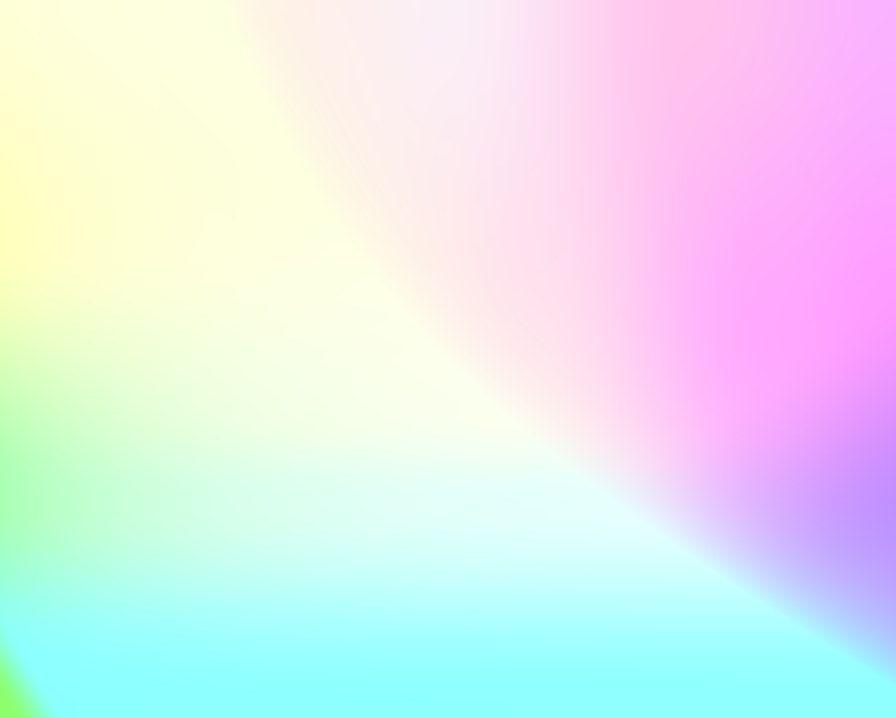
Write a WebGL 1 fragment shader that draws this background.

```glsl
precision highp float;

uniform vec2 u_resolution;

// Four colours blended smoothly across four ascending stops.
vec3 ramp(vec3 a, vec3 b, vec3 c, vec3 d, vec4 stops, float t) {
    vec3 color = mix(a, b, smoothstep(stops.x, stops.y, t));
    color = mix(color, c, smoothstep(stops.y, stops.z, t));
    return mix(color, d, smoothstep(stops.z, stops.w, t));
}

// Depth of the curved ridge between the two colour fields.
float ridgeDepth(float x, float start) {
    float u = x - start;
    return 0.75 * u + 0.4 * (1.0 - exp(-6.2 * u));
}

// Yellow, green and cyan, fading to ivory away from the left edge.
vec3 coolField(vec2 p) {
    vec3 edge = ramp(vec3(1.0, 1.0, 0.84), vec3(1.0, 1.0, 0.74),
                     vec3(0.66, 1.0, 0.70), vec3(0.54, 1.0, 1.0),
                     vec4(0.0, 0.34, 0.70, 0.92), p.y);
    vec3 center = ramp(vec3(0.99, 1.0, 0.90), vec3(1.0, 1.0, 0.95),
                       vec3(0.91, 1.0, 1.0), vec3(0.56, 1.0, 1.0),
                       vec4(0.2, 0.58, 0.70, 0.98), p.y);
    vec3 color = mix(edge, center, 1.0 - exp(-5.0 * p.x));

    // Lime glow in the lower-left corner
    float corner = 1.0 - p.x / 0.075 - (1.0 - p.y) / 0.15;
    return mix(color, vec3(0.55, 1.0, 0.42), smoothstep(0.0, 0.8, corner));
}

// Blush and pink, turning violet toward the lower right.
vec3 pinkField(vec2 p) {
    vec3 upper = ramp(vec3(1.0, 0.935, 0.91), vec3(0.985, 0.935, 0.965),
                      vec3(1.0, 0.765, 0.93), vec3(0.98, 0.70, 1.0),
                      vec4(0.3, 0.5, 0.77, 1.0), p.x);
    vec3 middle = ramp(vec3(1.0, 0.92, 0.90), vec3(1.0, 0.86, 0.93),
                       vec3(1.0, 0.645, 1.0), vec3(1.0, 0.60, 1.0),
                       vec4(0.4, 0.6, 0.86, 1.0), p.x);
    vec3 color = mix(upper, middle, smoothstep(0.0, 0.5, p.y));
    float violet = smoothstep(0.4, 0.75, p.y - 0.8 * (1.0 - p.x));
    return mix(color, vec3(0.72, 0.51, 1.0), violet);
}

void main() {
    // Unit canvas with depth measured down from the top
    vec2 p = gl_FragCoord.xy / u_resolution;
    p.y = 1.0 - p.y;

    // Crisp along the ridge, then a soft fade into pink
    float above = max(ridgeDepth(p.x, 0.25) - p.y, 0.0);
    float pinkAmount = 1.0 - exp(-9.0 * above);
    gl_FragColor = vec4(mix(coolField(p), pinkField(p), pinkAmount), 1.0);
}
```
